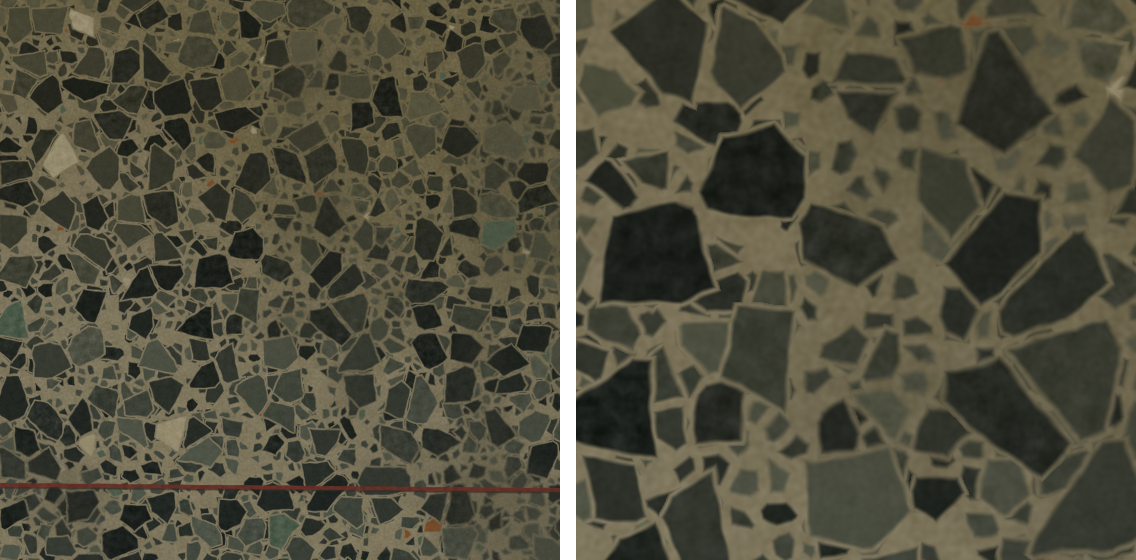
Left: the whole. Right: its middle third, enlarged.
Write a Shadertoy shader that draws this texture.

```glsl
// Worn terrazzo floor: dark angular stone chips in olive-tan cement, crossed by a thin red strip.
#define CHIP_COUNT 15.0                    // largest chips across the canvas
#define CHIP_SHRINK 1.85                   // size ratio between chip layers
#define CHIP_KEEP 0.68                     // share of cells that hold a chip
#define GAP 0.0034                         // half width of the cement joints
#define EDGE 0.0017                        // softness of chip outlines
#define HAZE 0.42                          // strength of the cloudy wear
#define TAN_CEMENT vec3(0.495, 0.460, 0.365)
#define OLIVE_CEMENT vec3(0.415, 0.380, 0.268)
#define DARK_STONE vec3(0.105, 0.118, 0.103)
#define PALE_STONE vec3(0.325, 0.325, 0.265)
#define STRIP_RED vec3(0.400, 0.185, 0.150)
#define STRIP_HEIGHT 0.134

const float TAU = 6.28318;

struct Chip { float dist; vec4 traits; };

vec4 hash4(vec2 p) {
    vec4 q = fract(p.xyxy * vec4(0.1031, 0.1030, 0.0973, 0.1099));
    q += dot(q, q.wzxy + 33.33);
    return fract((q.xxyz + q.yzzw) * q.zywx);
}

float corner(vec2 cell, vec2 offset) {
    return dot(hash4(cell).xy * 2.0 - 1.0, offset);
}

float gradientNoise(vec2 p) {
    vec2 i = floor(p), f = p - i, e = vec2(0.0, 1.0);
    vec2 u = f * f * f * (f * (f * 6.0 - 15.0) + 10.0);
    return mix(mix(corner(i, f), corner(i + e.yx, f - e.yx), u.x),
               mix(corner(i + e.xy, f - e.xy), corner(i + e.yy, f - e.yy), u.x), u.y);
}

float cloud(vec2 p) {
    return gradientNoise(p) + 0.5 * gradientNoise(p * 2.1 + 17.0) + 0.25 * gradientNoise(p * 4.3 + 41.0);
}

vec2 seedPoint(vec2 cell) { return 0.1 + 0.8 * hash4(cell).zw; }

// One chip per Voronoi cell, cut further by five random straight sides.
Chip chipLayer(vec2 p, float count, float salt) {
    vec2 q = p * count + salt, base = floor(q), f = q - base;
    vec2 toSeed = vec2(9.0), home = base;
    for (int j = -1; j <= 1; j++)
    for (int i = -1; i <= 1; i++) {
        vec2 g = vec2(i, j), r = g + seedPoint(base + g) - f;
        if (dot(r, r) < dot(toSeed, toSeed)) { toSeed = r; home = base + g; }
    }
    float border = 9.0;
    for (int j = -2; j <= 2; j++)
    for (int i = -2; i <= 2; i++) {
        vec2 g = vec2(i, j), r = g + seedPoint(base + g) - f, side = r - toSeed;
        if (dot(side, side) > 0.0001)
            border = min(border, dot(0.5 * (toSeed + r), normalize(side)));
    }
    float dist = GAP - border / count;
    for (int k = 0; k < 5; k++) {
        vec4 h = hash4(home + 19.0 * float(k) + 101.0);
        float angle = (float(k) + 0.8 * h.x) * TAU / 5.0;
        float reach = mix(0.22, 0.62, h.y);
        dist = max(dist, (dot(-toSeed, vec2(cos(angle), sin(angle))) - reach) / count);
    }
    vec4 traits = hash4(home + 307.0);
    return Chip(traits.x < CHIP_KEEP ? dist : 1.0, traits);
}

// Mostly dark green-grey stone, with rare orange, cream and green pieces.
vec3 stoneColor(vec4 traits, float layer, vec2 p) {
    float tone = pow(traits.y, mix(1.6, 0.8, layer * 0.5));
    vec3 color = mix(DARK_STONE, PALE_STONE, tone);
    color *= mix(vec3(0.94, 1.01, 1.05), vec3(1.04, 1.0, 0.91), smoothstep(0.1, 0.9, p.y));
    if (traits.z < 0.004) color = vec3(0.47, 0.29, 0.15);
    else if (traits.z < 0.011) color = vec3(0.58, 0.54, 0.43);
    else if (traits.z < 0.035) color = vec3(0.29, 0.35, 0.28);
    float mottle = cloud(p * 75.0 + traits.w * 20.0);
    return color + mottle * mix(0.02, 0.09, traits.w * traits.w);
}

void mainImage(out vec4 fragColor, in vec2 fragCoord) {
    vec2 p = fragCoord / iResolution.y;
    float wear = cloud(p * 2.6 + 5.0);
    float haze = smoothstep(-0.05, 0.65, wear + 0.3 * smoothstep(0.45, 0.95, p.x) - 0.05);
    float soft = max(EDGE * (1.0 + 1.3 * haze), 0.7 / iResolution.y);

    // Cement: warm tan at lower left, drifting to olive at upper right
    float olive = smoothstep(0.45, 1.0, p.y + 0.35 * p.x + 0.25 * wear);
    vec3 cement = mix(TAN_CEMENT, OLIVE_CEMENT, olive);
    cement += 0.045 * cloud(p * 45.0) + 0.05 * gradientNoise(p * 190.0);
    vec3 color = cement;

    // Chips: smaller layers fill the room left by larger ones
    vec2 warped = p + 0.010 * vec2(gradientNoise(p * 13.0), gradientNoise(p * 13.0 + 31.0))
                    + 0.0022 * vec2(gradientNoise(p * 75.0), gradientNoise(p * 75.0 + 53.0));
    float taken = 1.0, count = CHIP_COUNT;
    for (int k = 0; k < 3; k++) {
        float layer = float(k);
        Chip chip = chipLayer(warped, count, 60.0 + 83.0 * layer);
        float dist = max(chip.dist, GAP * 0.9 - taken);
        color = mix(color, stoneColor(chip.traits, layer, p), 1.0 - smoothstep(-soft, soft, dist));
        taken = min(taken, dist);
        count *= CHIP_SHRINK;
    }

    // Cloudy wear and fine grain
    color = mix(color, vec3(0.285, 0.275, 0.215), HAZE * haze);
    color += 0.022 * gradientNoise(p * 230.0);

    // Thin, slightly tilted red strip with a dark lower rim
    float across = p.y - STRIP_HEIGHT + 0.009 * p.x + 0.0012 * gradientNoise(p * 24.0);
    float rim = 1.0 - smoothstep(0.0025, 0.006, abs(across + 0.002));
    float strip = 1.0 - smoothstep(0.0022, 0.0048, abs(across));
    float worn = smoothstep(-0.75, -0.1, cloud(p * vec2(22.0, 60.0)));
    color = mix(color, vec3(0.21, 0.17, 0.14), 0.7 * rim);
    color = mix(color, STRIP_RED + 0.05 * gradientNoise(p * 110.0), strip * mix(0.45, 0.95, worn));

    fragColor = vec4(clamp(color, 0.0, 1.0), 1.0);
}
```
